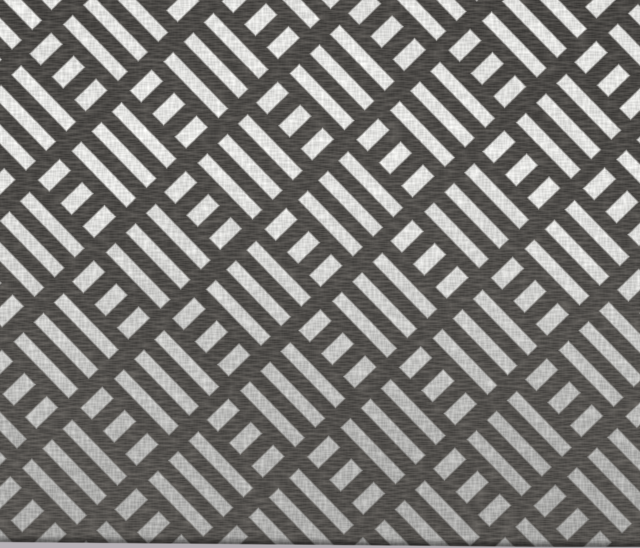
Give the GLSL for this pattern, as a WebGL 1 fragment shader.

```glsl
precision highp float;
// Woven basket pattern: staggered diagonal rows alternate three long bars
// with three short dashes. Boxes are repeated by rounding in a rotated
// frame; stretched cellular noise adds threads to the pale and dark cloth.

uniform vec2 u_resolution;

const float ROW_PITCH = 0.1761;
const float COLUMN_PITCH = 0.2341;
const float ROW_STAGGER = -0.0843;
const vec2 BAR_HALF = vec2(0.0716, 0.0121);
const vec2 DASH_HALF = vec2(0.0145, 0.0274);
const float BAR_SPACING = 0.0513;
const float DASH_SPACING = 0.0587;

float hash(vec2 p) {
  vec3 q = fract(vec3(p.xyx) * 0.1031);
  q += dot(q, q.yzx + 33.33);
  return fract((q.x + q.y) * q.z);
}

// Distance to the nearest jittered cell point, roughly centred on zero.
float cellNoise(vec2 p) {
  vec2 cell = floor(p);
  float nearest = 2.0;
  for (int j = -1; j <= 1; j++) {
    for (int i = -1; i <= 1; i++) {
      vec2 c = cell + vec2(float(i), float(j));
      vec2 point = c + vec2(hash(c), hash(c + 71.7));
      nearest = min(nearest, distance(p, point));
    }
  }
  return nearest - 0.45;
}

float boxDistance(vec2 p, vec2 halfSize) {
  vec2 d = abs(p) - halfSize;
  return length(max(d, 0.0)) + min(max(d.x, d.y), 0.0);
}

// Folds three evenly spaced copies onto one.
float repeatThree(float x, float spacing) {
  return x - spacing * clamp(floor(x / spacing + 0.5), -1.0, 1.0);
}

// x: signed distance to the motif, y: random value of the group.
vec2 basketWeave(vec2 p) {
  float row = floor(p.x / ROW_PITCH + 0.5);
  float along = p.x - row * ROW_PITCH;
  float across = p.y - mod(row, 2.0) * ROW_STAGGER;
  float dashColumn = floor(across / COLUMN_PITCH + 0.5);
  float barColumn = floor(across / COLUMN_PITCH);
  float dashAcross = across - dashColumn * COLUMN_PITCH;
  float barAcross = across - (barColumn + 0.5) * COLUMN_PITCH;

  float dash = boxDistance(vec2(repeatThree(along, DASH_SPACING), dashAcross), DASH_HALF);
  float bar = boxDistance(vec2(along - 0.003, repeatThree(barAcross, BAR_SPACING)), BAR_HALF);
  float group = bar < dash ? barColumn + 0.5 : dashColumn;
  return vec2(min(dash, bar), hash(vec2(row + 40.0, group * 2.0 + 90.0)));
}

// Rotates into the frame of the bars: x along them, y across them.
vec2 toWeaveFrame(vec2 p, vec2 anchor) {
  vec2 axis = vec2(0.6972, -0.7169);
  vec2 q = p - anchor;
  return vec2(dot(q, axis), dot(q, vec2(axis.y, -axis.x)));
}

void main() {
  float pixel = 1.0 / u_resolution.y;
  vec2 p = (gl_FragCoord.xy - 0.5 * u_resolution) * pixel;
  float height = p.y + 0.5;

  // Threads running across and down the cloth.
  float weft = cellNoise((p + 2.0) * vec2(38.0, 230.0));
  float warp = cellNoise((p + 5.0) * vec2(210.0, 45.0));

  // Pale motif, brighter toward the top, with slightly frayed edges.
  vec2 motif = basketWeave(toWeaveFrame(p, vec2(0.032, -0.1364)));
  float blur = pixel + 0.0006;
  float cover = 1.0 - smoothstep(-blur, blur, motif.x + 0.0012 * weft);
  float paleTone = mix(0.68, 0.89, smoothstep(0.0, 0.75, height));
  paleTone += 0.12 * weft + 0.12 * warp + 0.03 * (motif.y - 0.5);
  vec3 pale = paleTone * vec3(1.0, 1.0, 0.99);

  // Dark ground with horizontal streaks and broad, soft fading.
  float fade = 0.008 * sin(5.0 * p.x + 2.0 * sin(4.0 * p.y));
  float darkTone = mix(0.335, 0.29, height) + fade + 0.14 * weft + 0.03 * warp;
  vec3 ground = darkTone * vec3(1.02, 0.99, 0.95);
  vec3 color = mix(ground, pale, cover);

  // Slanted lower hem: shaded fold, then a pale strip at the left.
  float hem = height - mix(0.011, 0.002, clamp(p.x + 0.58, 0.0, 1.0));
  color *= mix(0.55, 1.0, smoothstep(0.0, 0.015, hem));
  color = mix(vec3(0.72, 0.70, 0.72), color, smoothstep(-pixel, pixel, hem));

  gl_FragColor = vec4(clamp(color, 0.0, 1.0), 1.0);
}
```
